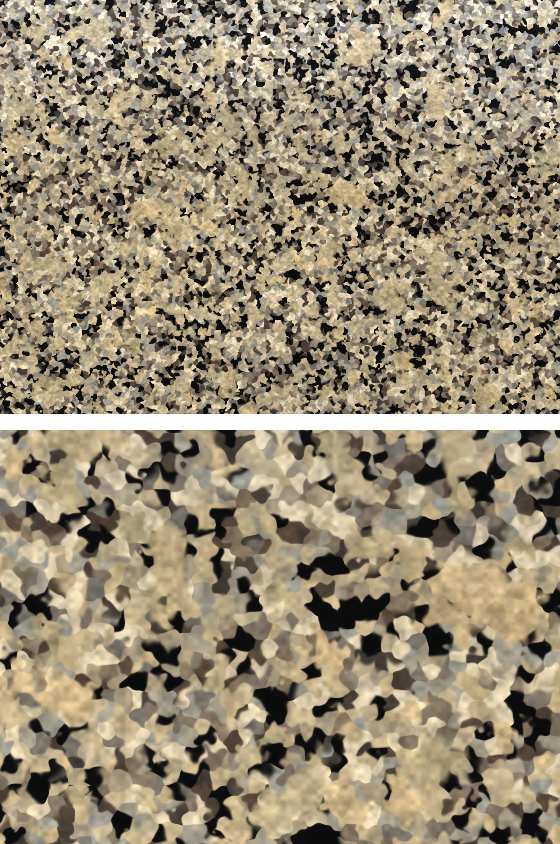
Top: the whole. Bottom: its middle third, enlarged.
A Shadertoy shader for this texture:

```glsl
// Polished granite: black mica, brown and grey quartz, cream feldspar crystals.

float hash(vec2 p) {
    return fract(sin(dot(p, vec2(127.1, 311.7))) * 43758.5453);
}

vec2 hash2(vec2 p) {
    return vec2(hash(p), hash(p + 57.3));
}

float noise(vec2 p) {
    vec2 i = floor(p), f = fract(p);
    f = f * f * (3.0 - 2.0 * f);
    return mix(mix(hash(i), hash(i + vec2(1, 0)), f.x),
               mix(hash(i + vec2(0, 1)), hash(i + vec2(1, 1)), f.x), f.y);
}

// Mineral colour for a pick between 0 (black) and 1 (pale)
vec3 mineral(float pick, float tint) {
    vec3 cream = mix(vec3(0.75, 0.71, 0.62), vec3(0.78, 0.71, 0.57), tint);
    vec3 dark = mix(vec3(0.24, 0.23, 0.22), vec3(0.37, 0.30, 0.25), tint);
    if (pick < 0.18) return vec3(0.045, 0.048, 0.055);
    if (pick < 0.29) return dark;
    if (pick < 0.43) return mix(vec3(0.46, 0.46, 0.45), vec3(0.52, 0.46, 0.39), tint);
    if (pick < 0.64) return mix(vec3(0.61, 0.63, 0.62), vec3(0.66, 0.61, 0.52), tint);
    return pick < 0.88 ? cream : vec3(0.88, 0.84, 0.75);
}

// Small angular grains: cells blended softly at their borders
vec3 grains(vec2 p) {
    vec2 cell = floor(p);
    vec3 sum = vec3(0.0);
    float total = 0.0;
    for (int y = -1; y <= 1; y++)
    for (int x = -1; x <= 1; x++) {
        vec2 id = cell + vec2(x, y);
        vec2 center = id + hash2(id);
        vec2 d = p - center;
        float cluster = 0.5 * noise(center * 0.42) + 0.2 * noise(center * 0.09 + 31.0);
        float pick = hash(id + 11.7) + cluster - 0.35;
        float weight = exp(-14.0 * dot(d, d));
        sum += weight * mineral(pick, hash(id + 23.1));
        total += weight;
    }
    return sum / total;
}

// Scattered, turned feldspar blocks: x is coverage, y is a tint per block
vec2 crystals(vec2 p, float chance) {
    vec2 cell = floor(p), result = vec2(0.0);
    float ragged = 0.22 * (noise(p * 5.0) - 0.5) + 0.14 * (noise(p * 12.0) - 0.5);
    for (int y = -1; y <= 1; y++)
    for (int x = -1; x <= 1; x++) {
        vec2 id = cell + vec2(x, y);
        if (hash(id + 3.9) > chance) continue;
        vec2 d = p - id - hash2(id + 8.2);
        float angle = 6.2832 * hash(id + 17.4);
        d = mat2(cos(angle), -sin(angle), sin(angle), cos(angle)) * d;
        vec2 size = vec2(0.15, 0.09) + vec2(0.24, 0.13) * hash2(id + 29.6);
        vec2 q = abs(d) - size;
        float edge = length(max(q, 0.0)) + min(max(q.x, q.y), 0.0) + ragged;
        float cover = 1.0 - smoothstep(-0.03, 0.04, edge);
        if (cover > result.x) result = vec2(cover, hash(id + 41.3));
    }
    return result;
}

void mainImage(out vec4 fragColor, in vec2 fragCoord) {
    vec2 uv = fragCoord / iResolution.xy;
    vec2 p = fragCoord / iResolution.y;

    // Irregular grain outlines
    vec2 warp = vec2(noise(p * 130.0), noise(p * 130.0 + 47.0)) - 0.5;
    vec3 color = grains(p * 92.0 + warp * 0.9);

    // Fine mottling and hairline streaks shared by all minerals
    float dust = noise(p * 240.0) + noise(p * 115.0 + 9.0) - 1.0;

    // Cream crystals, large and small, with some grains showing through
    vec2 large = crystals(p * 8.5 + 4.0, 0.5);
    vec2 small = crystals(p * 17.0 + 60.0, 0.42);
    vec2 block = large.x > small.x ? large : small;
    vec3 feldspar = mix(vec3(0.68, 0.65, 0.54), vec3(0.83, 0.74, 0.58), block.y);
    feldspar *= 0.94 + 0.14 * noise(p * 45.0);
    float inclusion = smoothstep(0.68, 0.82, noise(p * 70.0 + 80.0));
    color = mix(color, feldspar, block.x * (0.88 - 0.5 * inclusion));
    color *= 1.0 + 0.22 * dust;

    // Cool sheen along the top, warmer and deeper towards the bottom
    float sheen = smoothstep(0.55, 1.05, uv.y + 0.12 * uv.x);
    color *= mix(vec3(0.99, 0.96, 0.90), vec3(1.10, 1.11, 1.13), sheen);
    color += 0.025 * sheen;
    color *= 0.95 + 0.1 * noise(p * 3.0 + 20.0);

    fragColor = vec4(clamp(color, 0.0, 1.0), 1.0);
}
```
